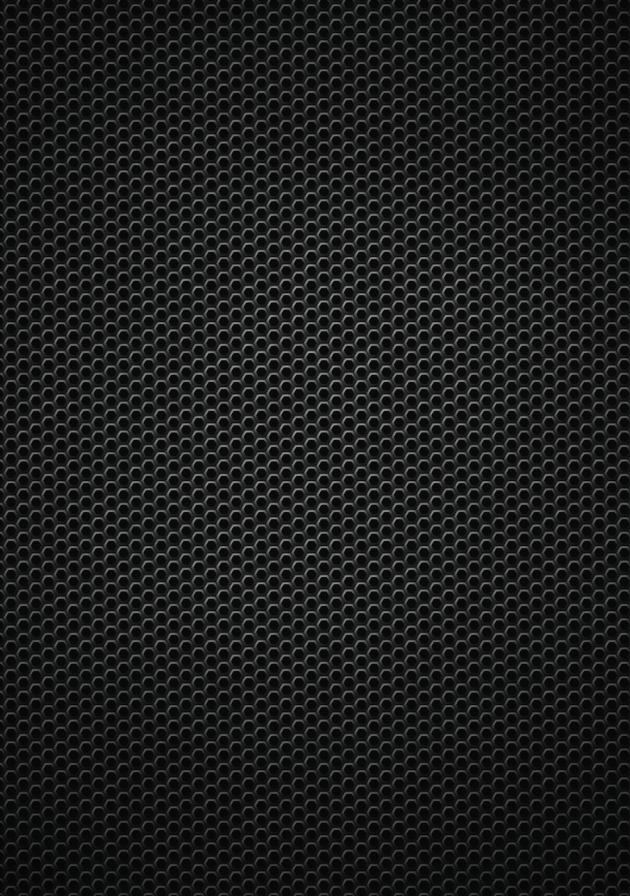
Reproduce this pattern procedurally as a WebGL 2 fragment shader.

```glsl
#version 300 es
precision highp float;
// Dark metal honeycomb mesh of bevelled hexagonal rings under a soft central light.

uniform vec2 u_resolution;
out vec4 fragColor;

const float ROWS = 62.0;                      // hexagons down the canvas
const vec2 PHASE = vec2(0.1, 0.25);           // grid offset in cells
const float HOLE_RADIUS = 0.315;              // the cell inradius is 0.5
const float ROUNDNESS = 0.35;
const float RIM_CENTER = 0.385;
const float RIM_WIDTH = 0.085;
const float SEAM_WIDTH = 0.075;
const float SEAM_DEPTH = 0.45;
const float GRAIN = 0.14;
const vec2 LIGHT_DIR = vec2(-0.42, 0.9075);
const vec2 GLOW_CENTER = vec2(0.48, 0.57);
const vec2 GLOW_SIZE = vec2(0.62, 0.45);
const vec3 HOLE_COLOR = vec3(0.036, 0.037, 0.041);
const vec3 WALL_COLOR = vec3(0.195, 0.198, 0.198);
const vec3 SHINE_COLOR = vec3(0.345, 0.350, 0.348);

float hash(vec2 p) {
    vec3 q = fract(p.xyx * 0.1031);
    q += dot(q, q.yzx + 33.33);
    return fract((q.x + q.y) * q.z);
}

float noise(vec2 p) {
    vec2 i = floor(p), f = fract(p);
    f = f * f * (3.0 - 2.0 * f);
    return mix(mix(hash(i), hash(i + vec2(1, 0)), f.x),
               mix(hash(i + vec2(0, 1)), hash(i + vec2(1, 1)), f.x), f.y);
}

// Offset from the nearest centre of a flat-topped hexagon grid
vec2 hexOffset(vec2 p) {
    vec2 period = vec2(1.7320508, 1.0);
    vec2 a = mod(p, period) - 0.5 * period;
    vec2 b = mod(p - 0.5 * period, period) - 0.5 * period;
    return dot(a, a) < dot(b, b) ? a : b;
}

float hexRadius(vec2 p) {
    p = abs(p);
    return max(p.y, dot(p, vec2(0.8660254, 0.5)));
}

void main() {
    vec2 uv = gl_FragCoord.xy / u_resolution;
    vec2 grid = gl_FragCoord.xy / u_resolution.y * ROWS + PHASE;
    float pixel = ROWS / u_resolution.y;

    // Hole with slightly rounded corners
    vec2 cell = hexOffset(grid);
    float hexDist = hexRadius(cell);
    float radius = mix(hexDist, length(cell), ROUNDNESS);
    float wall = smoothstep(-0.7 * pixel, 0.7 * pixel, radius - HOLE_RADIUS);

    // Rim: bright above the hole, dim below it
    float facing = dot(cell / max(length(cell), 0.001), LIGHT_DIR);
    float rimPos = (radius - RIM_CENTER) / max(RIM_WIDTH, 0.5 * pixel);
    float rim = exp(-rimPos * rimPos);
    vec3 metal = WALL_COLOR * (1.0 + 0.45 * min(facing, 0.0));
    metal += SHINE_COLOR * rim * smoothstep(-0.15, 0.95, facing);

    // Dark seam where neighbouring rings meet, deepest on the flat sides
    float seam = 1.0 - smoothstep(0.0, max(SEAM_WIDTH, 0.6 * pixel), 0.5 - hexDist);
    float flatSide = smoothstep(0.35, 0.48, abs(cell.y));
    metal *= 1.0 - SEAM_DEPTH * seam * mix(0.55, 1.0, flatSide);

    // Broad glow that fades toward the corners
    vec2 fromGlow = (uv - GLOW_CENTER) / GLOW_SIZE;
    float light = mix(0.25, 1.0, exp(-0.9 * dot(fromGlow, fromGlow)));
    light *= 0.93 + 0.14 * noise(uv * vec2(4.0, 6.0));

    // Uneven wear between rings
    float grain = 1.0 + GRAIN * (2.0 * noise(grid * 2.5) - 1.0);
    metal *= light * grain;

    vec3 hole = HOLE_COLOR * mix(0.6, 1.1, light);
    fragColor = vec4(mix(hole, max(metal, hole), wall), 1.0);
}
```
